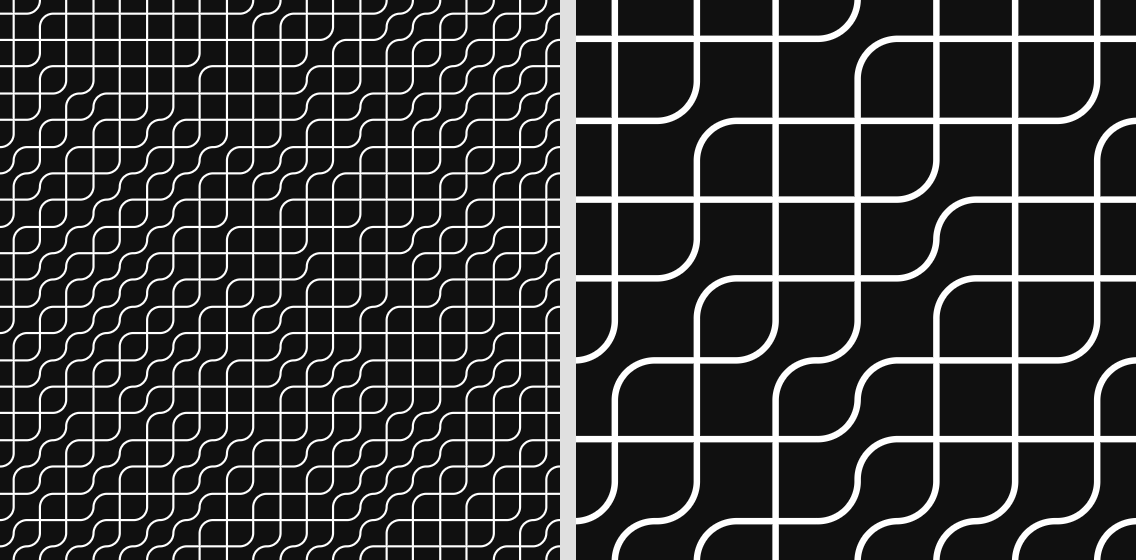
Left: the whole. Right: its middle third, enlarged.
A three.js fragment shader for this pattern:

```glsl
// Woven line tiles: thin white lines on near-black, on a square grid of cells.
// Each cell holds either a straight crossing or two quarter arcs that bend along
// the rising diagonal; wrapped noise gathers the crossings into loose clusters.

varying vec2 vUv;

const float CELLS = 21.0;          // cells across and up
const float LATTICE = 512.0;       // line centres settle on this many canvas steps
const float CLUSTERS = 7.0;        // noise lattice, divides CELLS evenly
const float LINE_WIDTH = 0.081;    // in cells
const float CLUSTERING = 0.4;      // 0 = every cell independent, 1 = smooth clusters
const float CROSS_LEVEL = 0.51;    // noise above this gives a crossing
const vec3 GROUND = vec3(0.063);
const vec3 LINE = vec3(1.0);

float hash(vec2 p) {
  vec3 q = fract(p.xyx * 0.1031);
  q += dot(q, q.yzx + 33.33);
  return fract((q.x + q.y) * q.z);
}

// Value noise that repeats after `period` lattice steps
float wrappedNoise(vec2 p, float period) {
  vec2 i = floor(p);
  vec2 f = smoothstep(0.0, 1.0, p - i);
  vec2 a = mod(i, period);
  vec2 b = mod(i + 1.0, period);
  float low = mix(hash(a), hash(vec2(b.x, a.y)), f.x);
  float high = mix(hash(vec2(a.x, b.y)), hash(b), f.x);
  return mix(low, high, f.y);
}

// Distance to the two centre lines of a cell, p measured from its centre
float crossDistance(vec2 p) {
  return min(abs(p.x), abs(p.y));
}

// Distance to arcs around the upper left and lower right corners
float arcDistance(vec2 p) {
  float upperLeft = length(p - vec2(-0.5, 0.5));
  float lowerRight = length(p - vec2(0.5, -0.5));
  return min(abs(upperLeft - 0.5), abs(lowerRight - 0.5));
}

void main() {
  vec2 grid = vUv * CELLS;
  vec2 cell = mod(floor(grid), CELLS);

  // Cell centre, settled on the fine lattice
  vec2 centre = (floor((cell + 0.5) * LATTICE / CELLS) + 0.5) / LATTICE;
  vec2 p = (vUv - centre) * CELLS;

  // Choice of tile: per-cell chance blended with clustered noise
  float cluster = wrappedNoise((cell + 0.5) * CLUSTERS / CELLS, CLUSTERS);
  float choice = mix(hash(cell + 57.0), cluster, CLUSTERING);
  float d = choice > CROSS_LEVEL ? crossDistance(p) : arcDistance(p);

  // Line with edges smoothed over one screen sample
  float soft = max(fwidth(grid.x), fwidth(grid.y));
  float coverage = clamp((0.5 * LINE_WIDTH - d) / soft + 0.5, 0.0, 1.0);
  gl_FragColor = vec4(mix(GROUND, LINE, coverage), 1.0);
}
```
